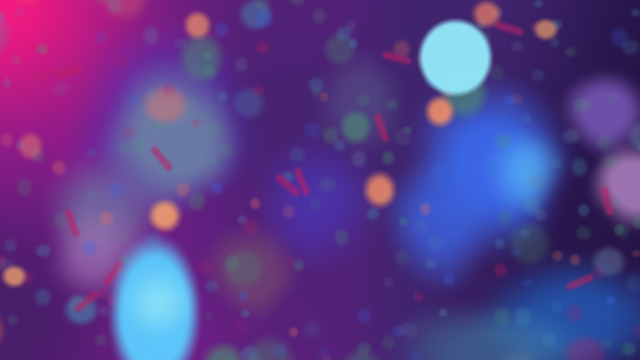
This background is drawn by a WebGL 1 fragment shader. Its source:

```glsl
precision highp float;
// Defocused party lights: a magenta-to-indigo backdrop carries large soft glows,
// with hashed grids of bokeh discs, warm sparks and short streaks on top.
// Lengths are in canvas heights, with the origin at the lower left.

uniform vec2 u_resolution;

const vec3 PINK = vec3(0.95, 0.10, 0.50);
const vec3 PURPLE = vec3(0.46, 0.11, 0.54);
const vec3 INDIGO = vec3(0.25, 0.14, 0.43);
const vec3 NIGHT = vec3(0.12, 0.06, 0.24);
const vec3 CYAN = vec3(0.36, 0.79, 0.99);
const vec3 ICE = vec3(0.57, 0.90, 0.97);
const vec3 BLUE = vec3(0.23, 0.41, 0.92);
const vec3 DEEP_BLUE = vec3(0.14, 0.33, 0.68);
const vec3 VIOLET = vec3(0.29, 0.21, 0.71);
const vec3 SLATE = vec3(0.42, 0.51, 0.65);
const vec3 MAUVE = vec3(0.66, 0.49, 0.73);
const vec3 UMBER = vec3(0.45, 0.27, 0.44);
const vec3 GREEN = vec3(0.30, 0.60, 0.45);
const vec3 TEAL = vec3(0.28, 0.58, 0.72);
const vec3 AMBER = vec3(0.98, 0.68, 0.42);
const vec3 CORAL = vec3(0.92, 0.46, 0.40);
const vec3 RED = vec3(0.72, 0.13, 0.40);

const float WARP = 0.035;         // irregularity of the large glows
const float MEDIUM_CELL = 0.21;   // grid sizes of the scattered layers
const float SMALL_CELL = 0.075;
const float SPARK_CELL = 0.30;
const float STREAK_CELL = 0.27;

float hash(vec2 p) {
  return fract(sin(dot(p, vec2(127.1, 311.7))) * 43758.5453);
}

float noise(vec2 p) {
  vec2 i = floor(p), f = fract(p);
  f = f * f * (3.0 - 2.0 * f);
  return mix(mix(hash(i), hash(i + vec2(1.0, 0.0)), f.x),
             mix(hash(i + vec2(0.0, 1.0)), hash(i + 1.0), f.x), f.y);
}

// Soft ellipse: 1 inside, 0 outside, fading over radius * (1 +- softness).
float glow(vec2 p, vec2 centre, vec2 radius, float softness) {
  float d = length((p - centre) / radius);
  return 1.0 - smoothstep(1.0 - softness, 1.0 + softness, d);
}

vec3 bokehColour(float h) {
  vec3 c = mix(GREEN, TEAL, step(0.28, h));
  c = mix(c, BLUE, step(0.48, h));
  c = mix(c, SLATE, step(0.62, h));
  c = mix(c, CORAL, step(0.78, h));
  return mix(c, RED, step(0.88, h));
}

// Scattered discs; warm is 1 for amber sparks and 0 for mixed colours.
vec3 discs(vec3 col, vec2 p, float cell, float density, vec2 radii,
           float softness, float opacity, float warm, float seed) {
  vec2 home = floor(p / cell);
  for (int j = -1; j <= 1; j++) {
    for (int i = -1; i <= 1; i++) {
      vec2 id = home + vec2(float(i), float(j));
      vec2 key = id + seed;
      vec2 centre = (id + vec2(hash(key + 3.1), hash(key + 7.7))) * cell;
      float r = mix(radii.x, radii.y, hash(key + 11.3));
      float h = hash(key + 17.9);
      vec3 tint = mix(bokehColour(h), mix(CORAL, AMBER, h), warm);
      float shown = step(hash(key), density) * mix(0.4, 1.0, hash(key + 23.3));
      vec2 shape = r * vec2(1.0, mix(0.85, 1.15, hash(key + 29.1)));
      col = mix(col, tint, shown * opacity * glow(p, centre, shape, softness));
    }
  }
  return col;
}

// Short blurred dashes at random angles.
vec3 streaks(vec3 col, vec2 p) {
  vec2 home = floor(p / STREAK_CELL);
  for (int j = -1; j <= 1; j++) {
    for (int i = -1; i <= 1; i++) {
      vec2 id = home + vec2(float(i), float(j));
      vec2 q = p - (id + vec2(hash(id + 41.3), hash(id + 47.9))) * STREAK_CELL;
      float a = 3.14 * hash(id + 53.1);
      q = vec2(cos(a) * q.x + sin(a) * q.y, cos(a) * q.y - sin(a) * q.x);
      q.x -= clamp(q.x, -0.03, 0.03);
      float dash = 1.0 - smoothstep(0.002, 0.018, length(q));
      col = mix(col, RED, 0.6 * dash * step(hash(id + 59.7), 0.4));
    }
  }
  return col;
}

vec3 backdrop(vec2 p) {
  float drift = noise(p * 3.0) - 0.5;
  vec3 col = mix(PURPLE, INDIGO, smoothstep(0.25, 1.15, p.x + 0.5 * drift));
  col = mix(col, NIGHT, 0.75 * smoothstep(1.2, 1.7, p.x + 0.3 * (0.5 - p.y)));
  col = mix(col, INDIGO * 0.85, 0.7 * glow(p, vec2(0.0, 0.1), vec2(0.3), 0.8));
  vec2 corner = p - vec2(0.0, 1.0);
  return mix(col, PINK, exp(-9.0 * dot(corner, corner)));
}

vec3 largeGlows(vec3 col, vec2 p) {
  vec2 q = p + WARP * (vec2(noise(p * 7.0), noise(p * 7.0 + 31.0)) - 0.5);
  col = mix(col, VIOLET, 0.75 * glow(q, vec2(0.88, 0.44), vec2(0.12), 0.8));
  col = mix(col, UMBER, 0.75 * glow(q, vec2(0.71, 0.25), vec2(0.10), 0.5));
  col = mix(col, SLATE, 0.3 * glow(q, vec2(1.00, 0.71), vec2(0.10), 0.6));
  col = mix(col, VIOLET, 0.6 * glow(q, vec2(0.46, 0.66), vec2(0.20), 0.5));
  col = mix(col, SLATE, 0.9 * glow(q, vec2(0.475, 0.62), vec2(0.145, 0.155), 0.5));
  col = mix(col, SLATE, 0.65 * glow(q, vec2(0.29, 0.42), vec2(0.11), 0.7));
  col = mix(col, MAUVE, 0.6 * glow(q, vec2(0.27, 0.30), vec2(0.10), 0.7));
  col = mix(col, BLUE, 0.7 * glow(q, vec2(1.21, 0.38), vec2(0.10, 0.13), 0.7));
  col = mix(col, BLUE, 0.95 * glow(q, vec2(1.36, 0.54), vec2(0.16, 0.18), 0.6));
  col = mix(col, CYAN, 0.6 * glow(q, vec2(1.45, 0.52), vec2(0.07), 0.9));
  col = mix(col, mix(VIOLET, MAUVE, 0.5), 0.85 * glow(q, vec2(1.68, 0.68), vec2(0.09), 0.5));
  col = mix(col, MAUVE, 0.9 * glow(q, vec2(1.76, 0.48), vec2(0.10), 0.4));
  col = mix(col, DEEP_BLUE, 0.9 * glow(q, vec2(1.60, 0.11), vec2(0.20, 0.13), 0.6));
  col = mix(col, TEAL, 0.5 * glow(q, vec2(1.36, 0.03), vec2(0.20, 0.10), 0.6));
  return col;
}

// The two bright lights in sharper focus.
vec3 keyLights(vec3 col, vec2 p) {
  vec2 pillar = vec2(0.43, 0.13);
  col = mix(col, CYAN, 0.97 * glow(p, pillar, vec2(0.112, 0.19), 0.24));
  col = mix(col, ICE, 0.75 * glow(p, pillar + vec2(0.01, 0.03), vec2(0.06), 0.95));
  return mix(col, ICE, 0.97 * glow(p, vec2(1.265, 0.84), vec2(0.098, 0.102), 0.12));
}

void main() {
  vec2 p = gl_FragCoord.xy / u_resolution.y;
  vec3 col = largeGlows(backdrop(p), p);
  col = discs(col, p, MEDIUM_CELL, 0.55, vec2(0.035, 0.062), 0.4, 0.6, 0.0, 5.0);
  col = discs(col, p, SMALL_CELL, 0.55, vec2(0.011, 0.023), 0.5, 0.32, 0.0, 71.0);
  col = streaks(col, p);
  col = keyLights(col, p);
  col = discs(col, p, SPARK_CELL, 0.4, vec2(0.026, 0.038), 0.45, 0.95, 1.0, 137.0);
  gl_FragColor = vec4(col, 1.0);
}
```
